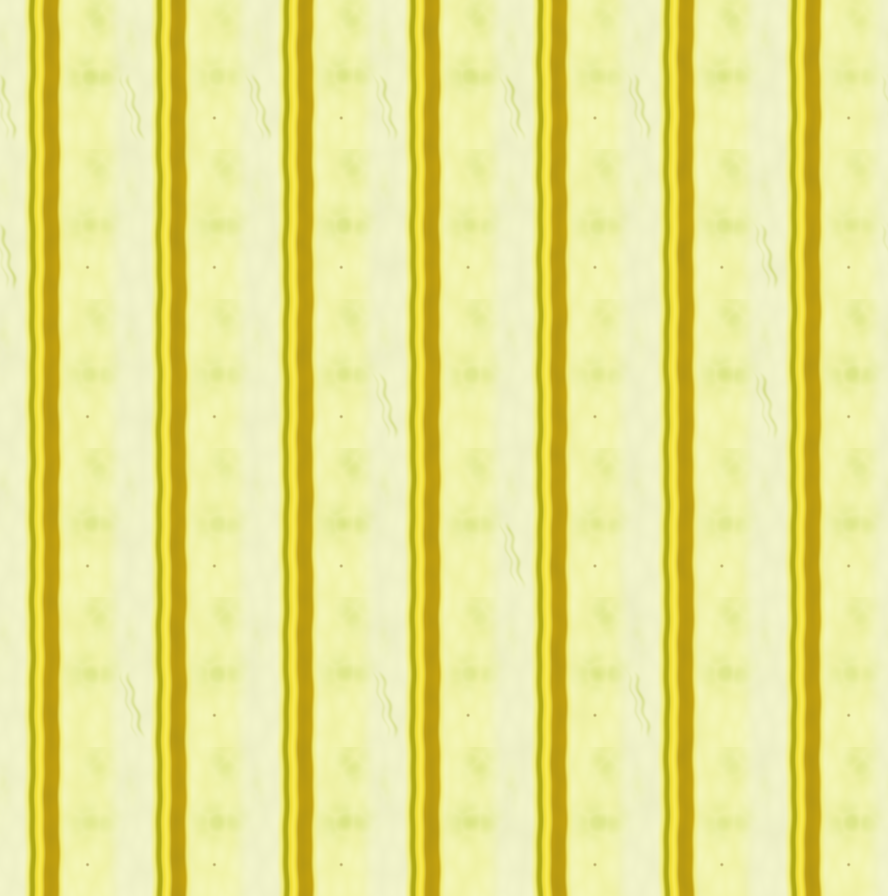
Reproduce this pattern procedurally as a WebGL 1 fragment shader.

```glsl
precision highp float;

uniform vec2 u_resolution;

const vec2 REPEATS = vec2(7.0, 6.0);
const float STRIPE_OFFSET = 0.17;   // start of the first column, in columns
const float EDGE_SOFTNESS = 0.016;  // in columns
const float EDGE_WOBBLE = 0.004;
const float MOTTLE_STRENGTH = 0.75;
const float SCRATCH_CHANCE = 0.25;
const float TOP_SCRATCH_CHANCE = 0.9;
const float SPECK_CHANCE = 0.8;
const float SPECK_RADIUS = 0.014;

const vec3 CREAM = vec3(0.94, 0.945, 0.78);
const vec3 WARM_CREAM = vec3(0.95, 0.955, 0.66);
const vec3 MOTTLE = vec3(0.85, 0.89, 0.50);
const vec3 GLOW = vec3(0.95, 0.93, 0.45);
const vec3 OLIVE = vec3(0.68, 0.66, 0.08);
const vec3 YELLOW = vec3(0.94, 0.87, 0.20);
const vec3 HIGHLIGHT = vec3(0.97, 0.92, 0.36);
const vec3 GOLD = vec3(0.76, 0.63, 0.06);
const vec3 DARK_GOLD = vec3(0.70, 0.59, 0.08);
const vec3 SPECK = vec3(0.66, 0.60, 0.34);
const float TAU = 6.2831853;

float hash(vec2 p) {
  return fract(sin(dot(p, vec2(127.1, 311.7))) * 4375.85);
}

// Distance to the nearest scattered point; wraps after period cells.
float cellular(vec2 p, vec2 period) {
  vec2 cell = floor(p);
  float nearest = 2.0;
  for (int j = -1; j <= 1; j++) {
    for (int i = -1; i <= 1; i++) {
      vec2 neighbor = cell + vec2(float(i), float(j));
      vec2 id = mod(neighbor, period);
      vec2 point = neighbor + vec2(hash(id), hash(id + 41.3));
      nearest = min(nearest, distance(p, point));
    }
  }
  return nearest;
}

float band(float x, float start, float end, float soft) {
  return smoothstep(start - soft, start + soft, x)
       * (1.0 - smoothstep(end - soft, end + soft, x));
}

float blob(vec2 p, vec2 center, vec2 radius) {
  vec2 d = (p - center) / radius;
  return exp(-dot(d, d));
}

void main() {
  vec2 uv = gl_FragCoord.xy / u_resolution;
  vec2 grid = uv * REPEATS - vec2(STRIPE_OFFSET, 0.0);
  vec2 id = mod(floor(grid), REPEATS);
  vec2 p = fract(grid);
  float soft = max(EDGE_SOFTNESS, 0.75 * REPEATS.x / u_resolution.x);

  // Wear: one noise shared by all repeats, one that varies over the canvas
  float shared = cellular(grid * vec2(8.0, 9.0), vec2(8.0, 9.0));
  vec2 wearCells = vec2(56.0, 30.0);
  float wear = cellular(uv * wearCells, wearCells);
  float phase = TAU * hash(vec2(id.x, 7.0));
  float wave = sin(TAU * 9.0 * uv.y + phase)
             + 0.6 * sin(TAU * 23.0 * uv.y + 2.0 * phase);
  float x = p.x + EDGE_WOBBLE * wave;

  // Cream ground, warmer beside the gold
  float warmth = band(x, 0.31, 0.72, 0.09);
  warmth *= 0.65 + 0.5 * wear;
  vec3 color = mix(CREAM, WARM_CREAM, clamp(warmth, 0.0, 1.0));
  color += 0.025 * (0.5 - wear);

  // Green mottling
  float cloud = blob(p, vec2(0.56, 0.50), vec2(0.17, 0.11));
  cloud += 0.75 * blob(p, vec2(0.60, 0.89), vec2(0.11, 0.13));
  cloud += 0.30 * blob(p, vec2(0.86, 0.72), vec2(0.05, 0.13));
  cloud *= 1.0 - smoothstep(0.25, 0.85, 0.65 * shared + 0.35 * wear);
  cloud *= 0.8 + 0.4 * hash(id);
  color = mix(color, MOTTLE, clamp(MOTTLE_STRENGTH * cloud, 0.0, 1.0));

  // Slanted scratches in some cells
  float fall = (0.52 - p.y) / 0.48;
  float path = mix(0.83, 0.96, fall) + 0.012 * sin(19.0 * fall + phase);
  float scratch = exp(-pow((p.x - path) / 0.016, 2.0));
  scratch += 0.5 * exp(-pow((p.x - path + 0.055) / 0.013, 2.0));
  scratch *= smoothstep(0.0, 0.15, fall) * (1.0 - smoothstep(0.8, 1.0, fall));
  float chance = id.y > REPEATS.y - 1.5 ? TOP_SCRATCH_CHANCE : SCRATCH_CHANCE;
  scratch *= step(hash(id + 5.7), chance) * (0.35 + 0.5 * wear);
  color = mix(color, MOTTLE * 0.95, clamp(scratch, 0.0, 1.0));

  // Small specks
  vec2 fromSpeck = (p - vec2(0.52, 0.21)) * vec2(1.0, REPEATS.x / REPEATS.y);
  float speck = 1.0 - smoothstep(0.0, SPECK_RADIUS + soft * 0.4, length(fromSpeck));
  speck *= step(hash(id + 13.1), SPECK_CHANCE);
  color = mix(color, SPECK, 0.8 * speck);

  // Stripe: glow, olive line, yellow line, gold band
  color = mix(color, GLOW, 0.85 * band(x, 0.035, 0.325, soft * 1.5));
  color = mix(color, OLIVE, band(x, 0.065, 0.112, soft));
  vec3 yellow = mix(YELLOW, HIGHLIGHT, band(x, 0.130, 0.155, soft));
  color = mix(color, yellow, band(x, 0.110, 0.174, soft * 0.8));
  float shade = 0.45 * band(x, 0.20, 0.25, 0.03) + 0.5 * wear + 0.08 * wave;
  vec3 gold = mix(GOLD, DARK_GOLD, clamp(shade, 0.0, 1.0));
  color = mix(color, gold, band(x, 0.174, 0.296, soft));

  gl_FragColor = vec4(clamp(color, 0.0, 1.0), 1.0);
}
```
